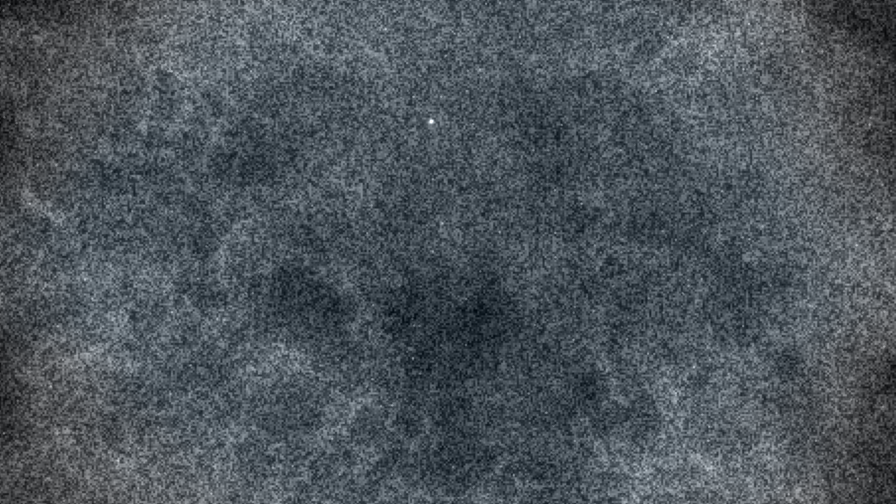
Write a Shadertoy shader that draws this texture.

```glsl
// A dusty deep-space field: slate blue haze with fine pale grain, drawn from
// value noise. Warped ridges form thin filaments, an elliptical rim brightens
// the sides, and hashed points add small sparkles and a few glowing stars.

const float BASE_LIGHT = 0.337;
const float CLOUD_GAIN = 0.20;
const float WEB_GAIN = 0.085;
const float RIM_GAIN = 0.065;
const float CORNER_SHADE = 0.13;
const float CENTRE_SHADE = 0.045;
const float HOLLOW_SHADE = 0.11;
const float FINE_GRAIN = 0.32;
const float COARSE_GRAIN = 0.13;
const float FINE_SCALE = 255.0;
const float COARSE_SCALE = 120.0;
const float SPARKLE_SCALE = 75.0;
const float SPARKLE_GAIN = 0.22;
const int STAR_COUNT = 9;
const vec2 HOLLOW_CENTRE = vec2(0.48, 0.36);
const vec2 HOLLOW_SIZE = vec2(0.075, 0.085);
const vec3 BLUE_TINT = vec3(-0.038, 0.001, 0.032);
const vec3 ASH_TINT = vec3(-0.006, -0.002, 0.006);

float hash(vec2 p) {
    vec3 q = fract(p.xyx * 0.1031);
    q += dot(q, q.yzx + 33.33);
    return fract((q.x + q.y) * q.z);
}

float noise(vec2 p) {
    vec2 cell = floor(p);
    vec2 f = fract(p);
    f = f * f * (3.0 - 2.0 * f);
    float low = mix(hash(cell), hash(cell + vec2(1, 0)), f.x);
    float high = mix(hash(cell + vec2(0, 1)), hash(cell + vec2(1, 1)), f.x);
    return mix(low, high, f.y);
}

float fbm(vec2 p) {
    float sum = 0.0;
    float gain = 0.5;
    for (int i = 0; i < 5; i++) {
        sum += gain * noise(p);
        p = mat2(1.6, 1.2, -1.2, 1.6) * p + 17.3;
        gain *= 0.5;
    }
    return sum / 0.97;
}

// Thin bright lines where the noise crosses its middle value
float filament(vec2 p) {
    return exp(-abs(fbm(p) - 0.5) * 15.0);
}

// Sparse round specks, one jittered candidate per grid cell
float sparkles(vec2 p) {
    vec2 cell = floor(p);
    vec2 centre = 0.3 + 0.4 * vec2(hash(cell + 31.0), hash(cell + 67.0));
    float chosen = smoothstep(0.90, 1.0, hash(cell + 5.0));
    return chosen * smoothstep(0.28, 0.05, length(fract(p) - centre));
}

// A few larger stars with a tight core and a soft halo
float stars(vec2 p, float aspect) {
    float light = 0.0;
    for (int i = 0; i < STAR_COUNT; i++) {
        float id = float(i);
        vec2 place = vec2(hash(vec2(id, 3.7)) * aspect, hash(vec2(id, 9.2)));
        float power = pow(hash(vec2(id, 21.4)), 2.0);
        float d = length(p - place);
        light += power * (0.6 * exp(-d * d / 0.00002) + 0.16 * exp(-d / 0.014));
    }
    return light;
}

void mainImage(out vec4 fragColor, in vec2 fragCoord) {
    vec2 uv = fragCoord / iResolution.xy;
    vec2 p = fragCoord / iResolution.y;
    float aspect = iResolution.x / iResolution.y;

    // Broad haze and filaments
    vec2 warp = vec2(fbm(p * 4.0 + 3.0), fbm(p * 4.0 + 41.0)) - 0.5;
    vec2 bent = p + 0.22 * warp;
    float cloud = fbm(bent * 4.5 + 8.0) - 0.5;
    float patches = smoothstep(0.3, 0.7, fbm(p * 3.0 + 55.0));
    float web = filament(bent * 5.0 + 12.0) + filament(bent * 11.0 + 29.0) - 0.85;
    float light = BASE_LIGHT + CLOUD_GAIN * cloud;
    light += WEB_GAIN * web * (0.5 + 0.9 * patches);

    // Elliptical rim, dark corners, dim middle and a small hollow
    float r = length((uv - 0.5) * vec2(2.0, 1.35)) + 0.3 * warp.x;
    float rim = (r - 0.86) / 0.24;
    light += RIM_GAIN * exp(-rim * rim);
    light -= CORNER_SHADE * smoothstep(0.95, 1.2, r);
    light -= CENTRE_SHADE * exp(-r * r / 0.13);
    vec2 hollow = (uv - HOLLOW_CENTRE + 0.2 * warp) / HOLLOW_SIZE;
    light -= HOLLOW_SHADE * exp(-dot(hollow, hollow));

    // Grain grows stronger where the dust is brighter
    float grain = FINE_GRAIN * (noise(p * FINE_SCALE) - 0.5);
    grain += COARSE_GRAIN * (noise(p * COARSE_SCALE + 19.0) - 0.5);
    light += grain * (0.45 + 1.6 * light);
    light += SPARKLE_GAIN * sparkles(p * SPARKLE_SCALE);
    light += stars(p, aspect);

    // Blue inside, ash grey at the sides
    vec3 tint = mix(BLUE_TINT, ASH_TINT, smoothstep(0.7, 1.1, r));
    fragColor = vec4(clamp(light + tint, 0.0, 1.0), 1.0);
}
```
